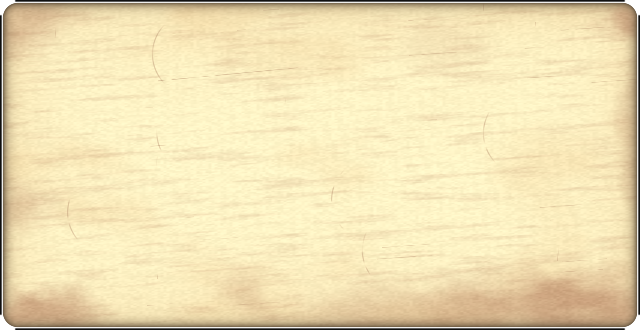
Give the GLSL for this texture, as a WebGL 2 fragment shader.

```glsl
#version 300 es
precision highp float;
// Aged parchment plate with burnt rim, stains, scratches and a fine outer frame line.
#define INSET 0.0085
#define CORNER 0.046
#define RIM_WIDTH 0.013
#define EDGE_TINT 0.48
#define STAIN_GAIN 0.85
#define FIBER_GAIN 0.16
#define GRAIN_GAIN 0.055
#define GRAIN_SLOPE 0.07
#define ARC_RADIUS 0.125
#define SCRATCHES 30

uniform vec2 u_resolution;
out vec4 outColor;

const vec3 CREAM = vec3(1.0, 0.963, 0.785);
const vec3 TAN = vec3(0.93, 0.80, 0.59);
const vec3 BROWN = vec3(0.78, 0.61, 0.47);
const vec3 BURNT = vec3(0.34, 0.28, 0.20);

// Stains: centre and radii, with matching strengths
const vec4 STAINS[9] = vec4[9](
  vec4(1.72, 0.06, 0.34, 0.11), vec4(0.10, 0.05, 0.19, 0.07), vec4(0.07, 0.93, 0.15, 0.10),
  vec4(1.89, 0.94, 0.08, 0.06), vec4(0.05, 0.38, 0.12, 0.08), vec4(1.20, 0.04, 0.30, 0.10),
  vec4(0.76, 0.10, 0.08, 0.09), vec4(1.93, 0.60, 0.07, 0.25), vec4(1.38, 0.86, 0.14, 0.06));
const float STRENGTHS[9] = float[9](0.90, 0.85, 0.55, 0.85, 0.40, 0.48, 0.28, 0.35, 0.16);

// Leftmost points of the curved creases
const vec2 ARCS[6] = vec2[6](vec2(0.462, 0.836), vec2(0.475, 0.60), vec2(1.465, 0.596),
  vec2(0.205, 0.356), vec2(1.005, 0.394), vec2(1.098, 0.242));

float hash(vec2 p) {
  return fract(sin(dot(p, vec2(127.1, 311.7))) * 43758.5453);
}

float noise(vec2 p) {
  vec2 i = floor(p), f = fract(p);
  f = f * f * (3.0 - 2.0 * f);
  return mix(mix(hash(i), hash(i + vec2(1, 0)), f.x),
             mix(hash(i + vec2(0, 1)), hash(i + vec2(1, 1)), f.x), f.y);
}

float fbm(vec2 p) {
  float sum = 0.0, amp = 0.5;
  for (int i = 0; i < 5; i++) {
    sum += amp * noise(p);
    p = p * 2.03 + 17.3;
    amp *= 0.5;
  }
  return sum;
}

float roundedBox(vec2 p, vec2 halfSize, float r) {
  vec2 q = abs(p) - halfSize + r;
  return length(max(q, 0.0)) + min(max(q.x, q.y), 0.0) - r;
}

float segment(vec2 p, vec2 a, vec2 b) {
  vec2 d = b - a;
  return length(p - a - d * clamp(dot(p - a, d) / dot(d, d), 0.0, 1.0));
}

float stainAmount(vec2 p) {
  vec2 warp = vec2(fbm(p * 7.0), fbm(p * 9.0 + 40.0)) - 0.48;
  float sum = 0.0;
  for (int i = 0; i < 9; i++) {
    vec2 d = (p + warp * vec2(0.18, 0.11) - STAINS[i].xy) / STAINS[i].zw;
    sum += STRENGTHS[i] * (1.0 - smoothstep(0.3, 1.45, length(d)));
  }
  return sum * (0.65 + 0.7 * fbm(p * vec2(9.0, 22.0) + 5.0));
}

// Curved creases, one long scratch and scattered short ones
float markAmount(vec2 p, float aspect, float px) {
  float w = max(0.0022, px * 0.7), broken = smoothstep(0.25, 0.65, noise(p * 45.0)), sum = 0.0;
  for (int i = 0; i < 6; i++) {
    vec2 d = p - ARCS[i] - vec2(ARC_RADIUS, 0.0);
    float ring = smoothstep(w * 1.6, 0.0, abs(length(d) - ARC_RADIUS));
    sum += 0.42 * ring * smoothstep(-0.082, -0.112, d.x);
  }
  sum += 0.45 * smoothstep(w, 0.0, segment(p, vec2(0.48, 0.755), vec2(0.96, 0.800)));
  for (int i = 0; i < SCRATCHES; i++) {
    float k = float(i);
    vec2 a = vec2(hash(vec2(k, 1.0)) * aspect, hash(vec2(k, 2.0)));
    float len = 0.03 + 0.16 * hash(vec2(k, 3.0));
    vec2 dir = i % 4 == 0 ? vec2(0.03, 0.35) : vec2(1.0, GRAIN_SLOPE);
    sum += 0.32 * smoothstep(w, 0.0, segment(p, a, a + dir * len));
  }
  return sum * broken;
}

void main() {
  float px = 1.0 / u_resolution.y, aspect = u_resolution.x * px;
  vec2 p = gl_FragCoord.xy * px, mid = vec2(aspect, 1.0) * 0.5;
  float dist = roundedBox(p - mid, mid - INSET, CORNER), depth = max(-dist, 0.0);

  // Paper tint: pale centre, tan border and blotches
  vec2 g = vec2(p.x, p.y - GRAIN_SLOPE * p.x);
  float border = exp(-depth / 0.11) * (0.6 + 0.8 * fbm(p * 5.0));
  float blotch = smoothstep(0.45, 0.85, fbm(p * vec2(3.0, 6.0) + 8.0));
  vec3 color = mix(CREAM, TAN, clamp(EDGE_TINT * border + 0.30 * blotch, 0.0, 1.0));
  color = mix(color, BROWN, clamp(STAIN_GAIN * stainAmount(p), 0.0, 0.9));

  // Slanted fibres, fine grain and marks
  float fiber = smoothstep(0.48, 0.85, fbm(g * vec2(7.0, 75.0)));
  color = mix(color, BROWN, FIBER_GAIN * 1.6 * fiber);
  color += GRAIN_GAIN * (noise(g * vec2(110.0, 240.0)) - 0.5);
  color = mix(color, BROWN * 0.9, clamp(markAmount(p, aspect, px), 0.0, 0.7));

  // Burnt rim
  color = mix(color, BURNT, 0.88 * exp(-depth / RIM_WIDTH));

  // White surround with a line along each straight side
  vec2 toEdge = min(p, vec2(aspect, 1.0) - p);
  float line = 1.0 - smoothstep(0.0012, 0.0012 + px, abs(min(toEdge.x, toEdge.y) - 0.0022));
  line *= smoothstep(CORNER - px, CORNER + px, max(toEdge.x, toEdge.y));
  vec3 surround = mix(vec3(1.0), vec3(0.06), line);
  color = mix(color, surround, smoothstep(-0.5 * px, 0.5 * px, dist));
  outColor = vec4(clamp(color, 0.0, 1.0), 1.0);
}
```
